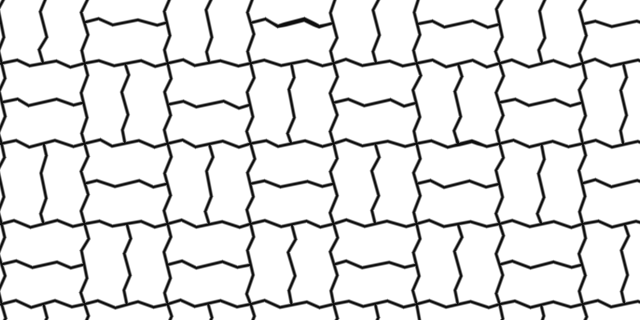
Write a WebGL 2 fragment shader that draws this pattern.

```glsl
#version 300 es
precision highp float;

uniform vec2 u_resolution;
out vec4 outColor;

const vec3 PAPER = vec3(1.0);
const vec3 INK = vec3(0.05);

// Lengths are fractions of the canvas height
const vec2 CELL = vec2(0.2594, 0.2509);
const vec2 ORIGIN = vec2(0.005, 0.0495);
const float HALF_WIDTH = 0.0046;
const float SOFTNESS = 0.0037;

// Bends of one paver edge: position along it, sideways offset
const vec2 BENDS[6] = vec2[6](
    vec2(0.0, 0.0), vec2(0.17, 0.042), vec2(0.35, -0.037),
    vec2(0.66, 0.036), vec2(0.85, -0.040), vec2(1.0, 0.0));

float hash(vec2 id, float salt) {
    return fract(sin(dot(id, vec2(127.1, 311.7)) + salt * 74.7) * 43758.5);
}

// Bend with a slight hand-drawn wobble; the ends stay fixed
vec2 bend(int i, vec2 id, float salt) {
    if (i == 0 || i == 5) return BENDS[i];
    float k = salt + float(i) * 2.0;
    vec2 wobble = vec2(hash(id, k), hash(id, k + 1.0)) - 0.5;
    return BENDS[i] + wobble * vec2(0.05, 0.018);
}

// Sideways offset and slope of the edge at position t
vec2 zigzag(float t, vec2 id, float salt) {
    vec2 a = bend(0, id, salt);
    vec2 b = bend(1, id, salt);
    for (int i = 2; i < 6; i++) {
        if (t <= b.x) break;
        a = b;
        b = bend(i, id, salt);
    }
    float slope = (b.y - a.y) / (b.x - a.x);
    return vec2(a.y + slope * (t - a.x), slope);
}

// Signed distance from a zigzag, given the offset from its axis
float edgeDistance(float across, float along, vec2 id, float salt) {
    vec2 z = zigzag(along, id, salt);
    return (across - z.x) / sqrt(1.0 + z.y * z.y);
}

// Soft spot where the stroke is heavier
float heavySpot(vec2 p, vec2 center, vec2 radius) {
    return 1.0 - smoothstep(0.5, 1.0, length((p - center) / radius));
}

void main() {
    vec2 p = (gl_FragCoord.xy / u_resolution.y - ORIGIN) / CELL;
    vec2 square = floor(p);
    vec2 line = floor(p + 0.5);
    vec2 t = p - square;

    // Grid edges around each pair of pavers
    float dx = edgeDistance(p.x - line.x, 1.0 - t.y, vec2(line.x, square.y), 3.0);
    float dy = edgeDistance(p.y - line.y, t.x, vec2(square.x, line.y), 29.0);
    float d = min(abs(dx) * CELL.x, abs(dy) * CELL.y);

    // Middle joint, turned in every other cell
    vec2 cell = line - 1.0 + step(vec2(0.0), vec2(dx, dy));
    vec2 q = p - cell;
    float shift = 0.5 + (hash(cell, 61.0) - 0.5) * 0.03;
    bool upright = mod(cell.x + cell.y, 2.0) > 0.5;
    float joint = upright
        ? edgeDistance(q.x - shift, 1.0 - q.y, cell, 47.0) * CELL.x
        : edgeDistance(q.y - shift, q.x, cell, 47.0) * CELL.y;
    d = min(d, abs(joint));

    // Two strokes drawn heavier
    float heavy = 0.0024 * heavySpot(p, vec2(3.59, 3.5), vec2(0.34, 0.15))
                + 0.0014 * heavySpot(p, vec2(5.62, 2.0), vec2(0.2, 0.12));

    float soft = max(SOFTNESS, 0.7 / u_resolution.y);
    float w = HALF_WIDTH + heavy;
    float ink = 1.0 - smoothstep(w - soft, w + soft, d);
    outColor = vec4(mix(PAPER, INK, ink), 1.0);
}
```
